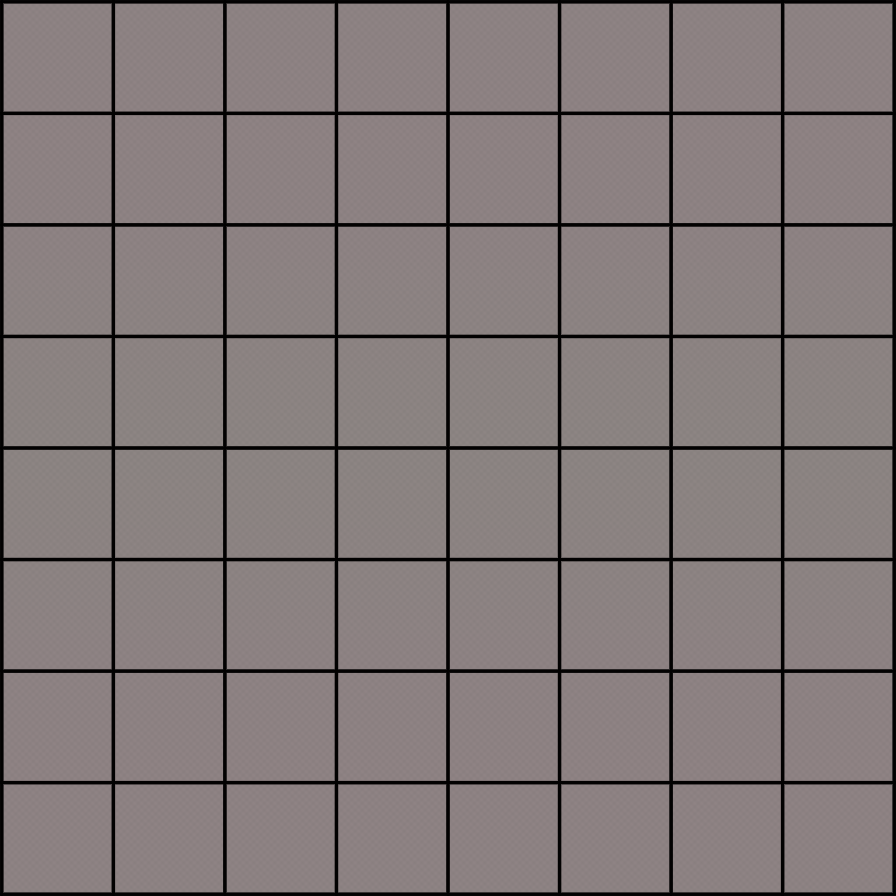
Write a three.js fragment shader that draws this pattern.

```glsl
// Eight by eight square tiles of warm grey, parted by thin black lines.
// Lines come from the distance to the nearest grid line; the tile surface is
// a faint fine weave with a slow drift of tint up the canvas.
varying vec2 vUv;

// Distance to the nearest line of a centred grid, in canvas units
float gridDistance(vec2 p, float pitch) {
  vec2 cell = (p - 0.5) / pitch;
  vec2 d = abs(cell - floor(cell + 0.5)) * pitch;
  return min(d.x, d.y);
}

// Crossed threads, from -1 to 1
float weave(vec2 p) {
  vec2 thread = sin(p * 128.0 * 6.2831853);
  return thread.x * thread.y;
}

vec3 tileColor(vec2 p) {
  vec3 color = vec3(0.547, 0.509, 0.508);

  // Pinker towards the top and bottom, greener at mid height
  float drift = cos((p.y - 0.5) * 9.0);
  color += drift * vec3(-0.004, 0.004, -0.001);

  return color + weave(p) * vec3(0.012, 0.009, 0.010);
}

void main() {
  // The pitch leaves room for a full line along each border
  float d = gridDistance(vUv, 0.1245);
  float line = 1.0 - smoothstep(0.0013, 0.0027, d);

  vec3 color = mix(tileColor(vUv), vec3(0.008, 0.004, 0.004), line);
  gl_FragColor = vec4(color, 1.0);
}
```
